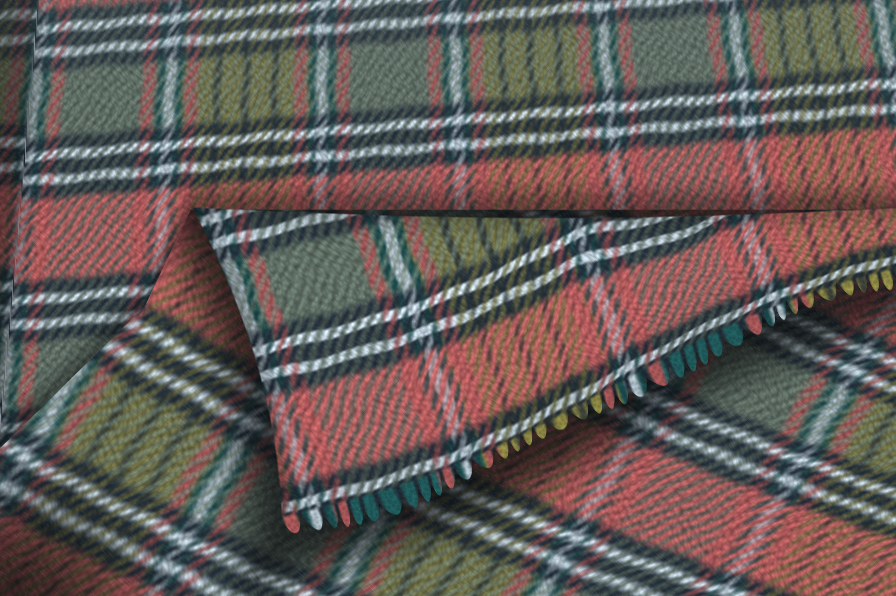
A Shadertoy shader for this texture:

```glsl
const vec3 NAVY = vec3(.10, .14, .18), GREEN = vec3(.37, .43, .38), OLIVE = vec3(.49, .48, .26);
const vec3 RED = vec3(.72, .34, .34), WHITE = vec3(.76, .82, .86), TEAL = vec3(.10, .36, .36);

vec2 hash2(vec2 p) {
    return fract(sin(vec2(dot(p, vec2(127.1, 311.7)), dot(p, vec2(269.5, 183.3)))) * 4375.85);
}

// Cellular noise: distance to the nearest scattered point
float cells(vec2 p) {
    float nearest = 1.5;
    for (int j = -1; j <= 1; j++)
        for (int i = -1; i <= 1; i++) {
            vec2 cell = floor(p) + vec2(i, j);
            nearest = min(nearest, length(cell + hash2(cell) - p));
        }
    return nearest;
}

float band(float x, float halfWidth, float soft) {
    return 1. - smoothstep(halfWidth - soft, halfWidth + soft, abs(x));
}

// Signed distance to a line that recurs once per sett
float offsetFrom(float x, float center) { return fract(x - center + .5) - .5; }

// Threads running down the cloth
vec3 warpColor(float u, float soft, vec3 groundA, vec3 groundB) {
    vec3 c = mix(groundA, groundB, band(offsetFrom(u, .265), .25, .02));
    for (int i = 0; i < 3; i++)
        c = mix(c, NAVY, .75 * band(offsetFrom(u, .165 + .1 * float(i)), .012, soft));
    float d = min(abs(offsetFrom(u, 0.)), abs(offsetFrom(u, .53)));
    c = mix(c, RED, band(d - .075, .022, soft));
    c = mix(c, TEAL * .8, band(d, .045, soft));
    return mix(c, WHITE, band(d, .019, soft));
}

// Threads running across; alpha is how strongly they cover the warp
vec4 weftColor(float v, float soft) {
    float d = min(abs(offsetFrom(v, 0.)), abs(offsetFrom(v, .47)));
    float red = band(offsetFrom(v, .735), .2, .015);
    float dark = band(d, .115, .02);
    vec3 c = mix(mix(GREEN, RED, red), NAVY, dark);
    c = mix(c, WHITE, band(d - .045, .017, soft));
    return vec4(c, .36 + .3 * max(red, dark));
}

// Twill: diagonal ribs alternate warp and weft
vec3 tartan(vec2 uv, float soft) {
    uv += .004 * vec2(sin(uv.y * 31. + sin(uv.x * 17.)), sin(uv.x * 27. + 2. * sin(uv.y * 13.)));
    float rib = sin(6.2832 * (uv.x * 26. + uv.y * 17.));
    float yarn = sin(6.2832 * uv.x * 26.) * sin(6.2832 * uv.y * 34.);
    vec4 weft = weftColor(uv.y, soft);
    vec3 c = mix(warpColor(uv.x, soft, GREEN, OLIVE), weft.rgb, clamp(weft.a + .34 * rib, 0., 1.));
    float fuzz = cells(uv * vec2(75., 48.) + 1.5 * sin(uv.yx * 19.));
    return c * (1.12 + .1 * rib + .08 * yarn - .36 * fuzz);
}

void mainImage(out vec4 fragColor, in vec2 fragCoord) {
    float px = 1. / iResolution.y;
    vec2 q = vec2(fragCoord.x, iResolution.y - fragCoord.y) * px; // y runs downward

    // Back cloth, with a crease along the left side
    float seam = q.x - .065 + .09 * q.y;
    vec2 uv = vec2((q.x - .287 + .06 * (q.y - .117)) / (.466 + .1 * q.y),
                   (q.y + .085 * q.x - .075) / .453);
    uv.y += .06 * (1. - smoothstep(-px, px, seam));
    vec3 color = tartan(uv, .012) * mix(.55, 1., smoothstep(-.02, .03, seam));
    color = mix(color, vec3(.46, .52, .53), .12 * (1. - smoothstep(0., .3, q.y)));

    // Flap outline: curved hem, rolled top, curved left side
    float hem = .85 - .396 * (q.x - .479) + .027 * sin(5.75 * (q.x - .479));
    float top = .348 + .018 * sin(2.6 * (q.x - .32));
    float t = 1. - clamp((q.y - .348) / .56, 0., 1.);
    float left = .322 + .152 * (1. - t * t);
    float below = q.y - hem;

    // Lower cloth, turned and nearer, shadowed by the flap
    float edge = max(min(.348 - 2.1 * (q.x - .322), .752 - .98 * q.x), .352);
    float turned = q.x - .195;
    uv = vec2((q.x + .58 * q.y - 1.14) / .652,
              (q.y - .557 - .58 * turned + .128 * turned * turned) / (.72 - .17 * q.x));
    float gap = max(below - .055, left - q.x);
    vec3 lower = tartan(uv, .016) * mix(.28, 1., smoothstep(-.01, .12, gap));
    lower *= mix(.3, 1., smoothstep(.05, .35, length(q - vec2(0., 1.05))));
    color *= mix(.6, 1., smoothstep(0., .06, edge - q.y));
    color = mix(color, lower, smoothstep(-px, px, q.y - edge));

    // Flap cloth
    uv = vec2((q.x - .678 - .35 * (q.y - .469)) / .607,
              .955 + below * (1. + .3 * smoothstep(.95, 1.18, q.x)) / .516);
    vec3 flap = tartan(uv, .007);
    flap *= .84 + .2 * smoothstep(0., .04, q.y - top) - .12 * smoothstep(-.08, 0., below);
    flap *= mix(.75, 1., smoothstep(0., .04, q.x - left));

    // Fringe of looped yarn ends
    float yarn = (q.x - .3 * below) * 38. + .3 * sin(q.x * 43.);
    float across = abs(fract(yarn) - .5) * 2.;
    float reach = .052 + .012 * sin(floor(yarn) * 12.9) - .03 * across * across;
    vec3 loops = warpColor(uv.x, .01, TEAL, vec3(.60, .57, .25));
    loops = mix(loops, NAVY, smoothstep(.45, .95, across)) * (.8 + .3 * cells(q * 130.));
    flap = mix(flap, loops, smoothstep(.012, .02, below));

    float inside = min(min(q.y - top, q.x - left), reach - below);
    color = mix(color, flap, smoothstep(-1.2 * px, 1.2 * px, inside));

    // Loose wool hairs and a cool veil
    float hair = cells(vec2(q.x + q.y, q.y - q.x) * vec2(32., 150.) + 2. * sin(q.yx * 23.));
    color += .05 * (1. - smoothstep(0., .3, hair));
    color = mix(color, vec3(.36, .43, .48), .1);
    fragColor = vec4(clamp(color, 0., 1.), 1.);
}
```
